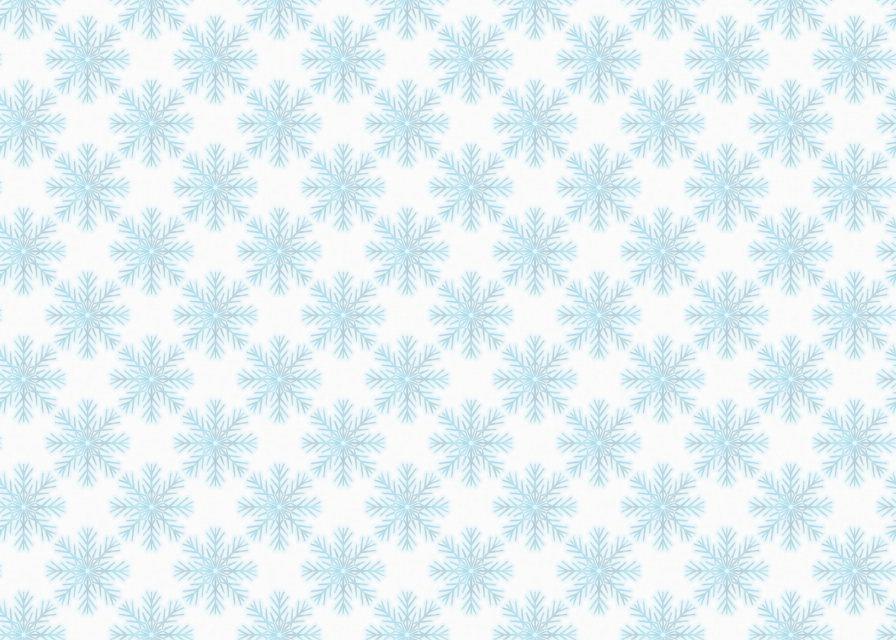
Reproduce this pattern procedurally as a WebGL 1 fragment shader.

```glsl
precision highp float;
// Pale watercolour snowflakes on off-white paper, in a half-drop lattice.
// Each cell is folded into one sixteenth of an eight-armed flake, whose
// branches are tapered segments with a soft wash bled around them.

uniform vec2 u_resolution;

const float CELL = 0.1427;                  // repeat size, in canvas widths
const vec2 FIRST_CENTER = vec2(0.0977, 0.0664); // from the top left corner
const float STROKE = 0.0085;                // half line width, in cells
const float WASH_REACH = 0.034;             // bleed around the lines, in cells
const float VERTICAL_STRETCH = 1.05;
const float GRAIN = 0.012;
const vec3 PAPER = vec3(0.983, 0.983, 0.982);
const vec3 WASH = vec3(0.89, 0.957, 0.973);
const vec3 SKY = vec3(0.68, 0.87, 0.925);
const vec3 SLATE = vec3(0.70, 0.80, 0.84);

float hash(vec2 p) {
  return fract(sin(dot(p, vec2(127.1, 311.7))) * 43758.5453);
}

float valueNoise(vec2 p) {
  vec2 i = floor(p);
  vec2 f = fract(p);
  f = f * f * (3.0 - 2.0 * f);
  return mix(mix(hash(i), hash(i + vec2(1.0, 0.0)), f.x),
             mix(hash(i + vec2(0.0, 1.0)), hash(i + 1.0), f.x), f.y);
}

// Distance to a brush stroke that thins from a to b.
float taperedStroke(vec2 p, vec2 a, vec2 b) {
  vec2 ab = b - a;
  float t = clamp(dot(p - a, ab) / dot(ab, ab), 0.0, 1.0);
  return length(p - a - ab * t) - STROKE * mix(1.0, 0.5, t);
}

// Mirrors the plane into one half arm: x runs outward along the stem.
vec2 foldToArm(vec2 p) {
  const vec2 MIRROR = vec2(-0.38268, 0.92388);
  p = abs(p);
  if (p.y > p.x) p = p.yx;
  return p - 2.0 * max(dot(p, MIRROR), 0.0) * MIRROR;
}

float snowflake(vec2 p) {
  vec2 q = foldToArm(p);
  float d = taperedStroke(q, vec2(0.03, 0.0), vec2(0.315, 0.0));
  // Forked tip and paired side branches
  d = min(d, taperedStroke(q, vec2(0.245, 0.0), vec2(0.318, 0.036)));
  d = min(d, taperedStroke(q, vec2(0.195, 0.0), vec2(0.283, 0.068)));
  d = min(d, taperedStroke(q, vec2(0.135, 0.0), vec2(0.208, 0.062)));
  // Petals around the heart
  d = min(d, taperedStroke(q, vec2(0.025, 0.0), vec2(0.092, 0.029)));
  d = min(d, taperedStroke(q, vec2(0.135, 0.0), vec2(0.092, 0.029)));
  // Short spokes between the arms
  d = min(d, taperedStroke(q, vec2(0.102, 0.042), vec2(0.162, 0.067)));
  return d;
}

// Offset from the nearest flake centre, in cells.
vec2 nearestFlake(vec2 g) {
  vec2 a = fract(g + 0.5) - 0.5;
  vec2 b = fract(g) - 0.5;
  return dot(a, a) < dot(b, b) ? a : b;
}

void main() {
  vec2 p = gl_FragCoord.xy / u_resolution.x;
  float top = u_resolution.y / u_resolution.x;
  vec2 fromFirst = p - vec2(FIRST_CENTER.x, top - FIRST_CENTER.y);
  vec2 local = nearestFlake(fromFirst / CELL);
  local.y /= VERTICAL_STRETCH;

  float pixel = 1.0 / (u_resolution.x * CELL);
  float d = snowflake(local);
  float line = 1.0 - smoothstep(-0.75 * pixel, 0.75 * pixel, d);
  float wash = 1.0 - smoothstep(0.0, WASH_REACH, d);

  // Uneven pigment, the same in every flake
  float pigment = valueNoise(local * 24.0 + 40.0);
  float tone = valueNoise(local * 13.0 + 80.0);
  vec3 ink = mix(SKY, SLATE, smoothstep(0.25, 0.8, tone));

  // Paper with a faint woven grain
  float weave = 0.5 * valueNoise(p * vec2(420.0, 140.0))
              + 0.5 * valueNoise(p * vec2(140.0, 420.0) + 17.0);
  vec3 color = PAPER + GRAIN * (weave - 0.5);
  color = mix(color, WASH, wash * (0.75 + 0.25 * pigment));
  color = mix(color, ink, line * (0.65 + 0.35 * pigment));
  gl_FragColor = vec4(color, 1.0);
}
```
